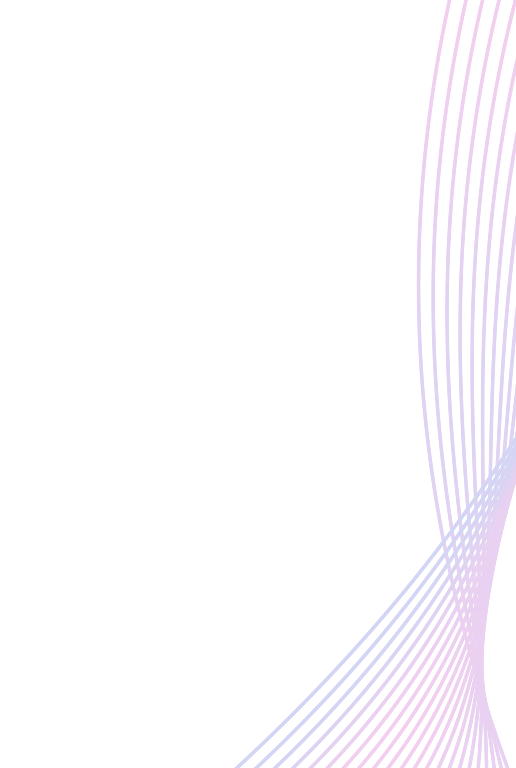
This background is drawn by a Shadertoy shader. Its source:

```glsl
const int STRAND_COUNT = 22;
const float HALF_WIDTH = 0.0024;
const vec3 WHITE = vec3(1.0);
const vec3 PINK = vec3(0.953, 0.812, 0.937);
const vec3 LAVENDER = vec3(0.875, 0.827, 0.953);
const vec3 ORCHID = vec3(0.914, 0.820, 0.945);
const vec3 BLUE = vec3(0.827, 0.835, 0.957);

// Horizontal position of strand t (0 first, 1 last) at depth v below the top
float strandX(float t, float v) {
    float rise = 1.0 - v;
    float fall = v - 0.566;
    float firstX = 0.545 + 0.293 * (v - 0.371) * (v - 0.371);
    float lastX = 0.667 - 0.572 * fall - 0.586 * fall * fall
                + 0.225 * rise * rise * rise * rise;
    float spread = 0.453 - 0.110 * v - 0.508 * v * v * v * v * v;
    return firstX + spread * t - (firstX + spread - lastX) * t * t;
}

// Distance to a strand, corrected for its slope
float strandDistance(vec2 p, float t) {
    float stepV = 0.002;
    float v = 1.0 - p.y;
    float slope = (strandX(t, v + stepV) - strandX(t, v - stepV)) / (2.0 * stepV);
    return abs(p.x - strandX(t, v)) / sqrt(1.0 + slope * slope);
}

// Pink at the top, lavender in the middle, then a fan from orchid to blue
vec3 strandColor(float t, float v) {
    vec3 upper = mix(PINK, LAVENDER, smoothstep(0.0, 0.5, v));
    vec3 fan = mix(ORCHID, PINK, smoothstep(0.2, 0.6, t) * smoothstep(0.75, 0.95, v));
    fan = mix(fan, BLUE, smoothstep(0.68, 0.95, t));
    return mix(upper, fan, smoothstep(0.55, 0.75, v + 0.2 * (t - 0.3)));
}

float lineCoverage(float dist, float halfWidth, float pixel) {
    return 1.0 - smoothstep(halfWidth - 0.5 * pixel, halfWidth + 0.5 * pixel, dist);
}

void mainImage(out vec4 fragColor, in vec2 fragCoord) {
    vec2 p = fragCoord / iResolution.y;
    float pixel = 1.0 / iResolution.y;
    vec3 color = WHITE;

    // Later strands lie over earlier ones
    for (int i = 0; i < STRAND_COUNT; i++) {
        float t = float(i) / float(STRAND_COUNT - 1);
        float coverage = lineCoverage(strandDistance(p, t), HALF_WIDTH, pixel);
        color = mix(color, strandColor(t, 1.0 - p.y), coverage);
    }
    fragColor = vec4(color, 1.0);
}
```
